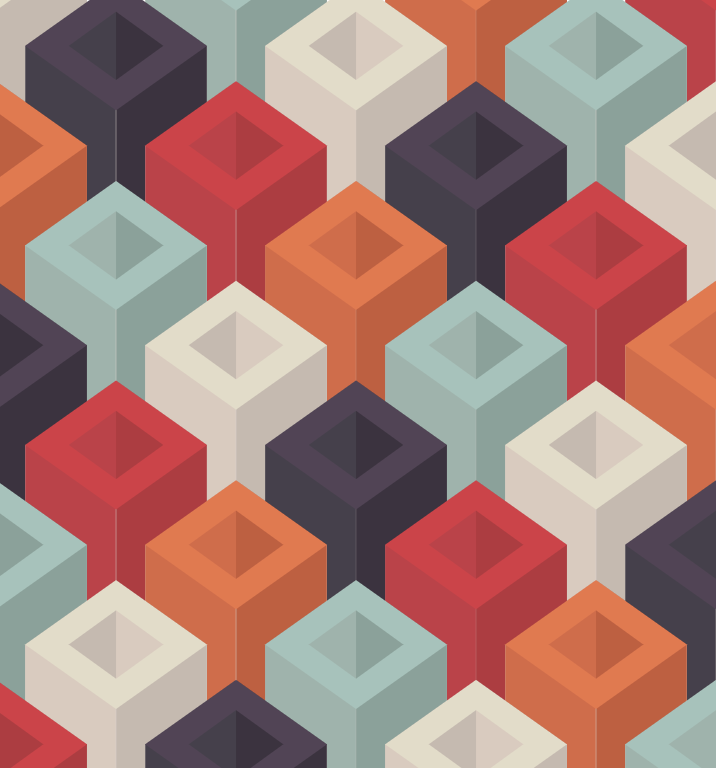
Write a Shadertoy shader that draws this pattern.

```glsl
// Staggered isometric blocks with sunken square tops, in five cycling colours.

const vec3 TOP[5] = vec3[5](
    vec3(.318, .267, .333), vec3(.655, .761, .733), vec3(.796, .267, .286),
    vec3(.886, .863, .788), vec3(.878, .478, .314));
const vec3 LEFT[5] = vec3[5](
    vec3(.271, .251, .294), vec3(.624, .702, .675), vec3(.729, .263, .286),
    vec3(.851, .796, .749), vec3(.812, .427, .294));
const vec3 RIGHT[5] = vec3[5](
    vec3(.231, .200, .247), vec3(.545, .631, .604), vec3(.675, .239, .255),
    vec3(.773, .729, .690), vec3(.741, .376, .255));

const int CREAM = 3;
const vec2 TOP_RADIUS = vec2(.758, .5375);

// Approximate signed distance to a rhombus with the given half diagonals
float diamond(vec2 p, vec2 radius) {
    return (abs(p.x) / radius.x + abs(p.y) / radius.y - 1.0) / length(1.0 / radius);
}

// Antialiased coverage of a signed distance
float cover(float dist, float pixel) {
    return clamp(0.5 - dist / pixel, 0.0, 1.0);
}

// Paints one block over the colour behind it; p is relative to its top centre
vec3 paintBlock(vec3 behind, vec2 p, int tint, float seamStrength, float pixel) {
    float rightHalf = cover(-p.x, pixel);
    vec3 side = mix(LEFT[tint], RIGHT[tint], rightHalf);

    // The pale block has its hollow lit from the other side
    vec3 hollow = tint == CREAM ? mix(RIGHT[tint], LEFT[tint], rightHalf) : side;

    // Pale hairlines along the front corner and the outer edges
    float seam = cover(abs(p.x) - .004, pixel);
    float rim = cover(abs(abs(p.x) - TOP_RADIUS.x) - .004, pixel);
    side = mix(side, vec3(.85, .82, .80), seamStrength * max(seam, 0.7 * rim));

    float lid = diamond(p, TOP_RADIUS);
    float body = p.y < 0.0 ? lid : abs(p.x) - TOP_RADIUS.x;
    vec3 block = mix(side, TOP[tint], cover(lid, pixel));
    block = mix(block, hollow, cover(diamond(p, vec2(.394, .285)), pixel));
    return mix(behind, block, cover(body, pixel));
}

void mainImage(out vec4 fragColor, in vec2 fragCoord) {
    // One unit is the column spacing; y runs downwards from the top edge
    float pixel = 6.4 / iResolution.y;
    vec2 p = vec2(fragCoord.x, iResolution.y - fragCoord.y) * pixel - vec2(.967, .382);
    vec3 color = vec3(1.0);

    // Rows from back to front, every other one shifted by a column
    for (int row = -1; row <= 8; row++) {
        int odd = row & 1;
        int pair = int(floor((p.x - float(odd)) / 2.0 + 0.5));
        int column = 2 * pair + odd;

        // Colours advance down each column and jump by three per column pair
        int tint = ((row + odd) / 2 + 3 * pair + odd + 500) % 5;
        float seamStrength = (column & 3) < 2 ? 0.5 : 0.18;
        vec2 centre = vec2(float(column), float(row) * .8315);
        color = paintBlock(color, p - centre, tint, seamStrength, pixel);
    }
    fragColor = vec4(color, 1.0);
}
```
